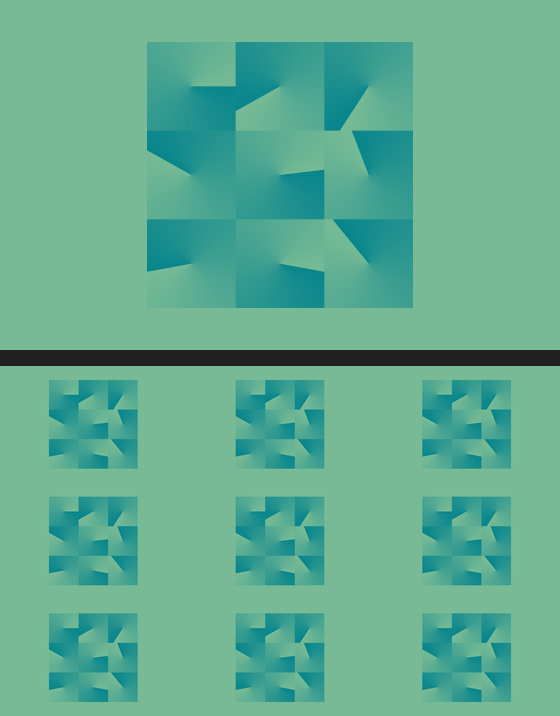
Top, the tile; bottom, the same tile 3 across and 3 down.
This background is drawn by a Shadertoy shader. Its source:

```glsl
#define GRID 3
#define CELL 0.2533
#define LIGHT vec3(0.465, 0.730, 0.584)
#define DARK vec3(0.025, 0.520, 0.550)
#define SPOKES 72.0
#define SPOKE_WIDTH 0.0014
#define SPOKE_STRENGTH 0.10
#define SAMPLES 3

const float TAU = 6.2831853;

// Start of each sweep in turns, rows from the bottom up
const float START_TURN[GRID * GRID] = float[](
    0.529, 0.971, 0.359,
    0.419, 0.019, 0.308,
    0.000, 0.581, 0.658);

// Conic sweep from light to dark, counterclockwise from the start ray
vec3 conicSweep(vec2 p, float startTurn) {
    float turn = fract(atan(p.y, p.x) / TAU - startTurn);
    vec3 color = mix(LIGHT, DARK, turn);

    // Hairline seams between the wedges let the ground shine through
    float wedge = turn * SPOKES;
    float seamDistance = abs(wedge - round(wedge)) * TAU * length(p) / SPOKES;
    float seam = 1.0 - step(0.5 * SPOKE_WIDTH, seamDistance);
    seam *= smoothstep(0.0, 0.25 * CELL, length(p));
    return mix(color, LIGHT, SPOKE_STRENGTH * seam);
}

// Centred block of square cells on a plain ground; p is in canvas heights
vec3 pattern(vec2 p) {
    vec2 grid = p / CELL + 0.5 * float(GRID);
    ivec2 cell = ivec2(floor(grid));
    if (any(lessThan(cell, ivec2(0))) || any(greaterThanEqual(cell, ivec2(GRID)))) {
        return LIGHT;
    }
    vec2 local = (fract(grid) - 0.5) * CELL;
    return conicSweep(local, START_TURN[cell.y * GRID + cell.x]);
}

void mainImage(out vec4 fragColor, in vec2 fragCoord) {
    // Supersampling smooths rays, seams and cell borders alike
    vec3 sum = vec3(0.0);
    for (int j = 0; j < SAMPLES; j++) {
        for (int i = 0; i < SAMPLES; i++) {
            vec2 offset = (vec2(i, j) + 0.5) / float(SAMPLES) - 0.5;
            vec2 p = (fragCoord + offset - 0.5 * iResolution.xy) / iResolution.y;
            sum += pattern(p);
        }
    }
    fragColor = vec4(sum / float(SAMPLES * SAMPLES), 1.0);
}
```
